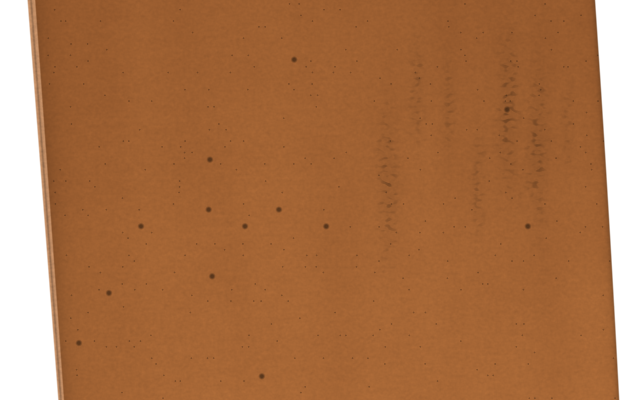
Reproduce this texture procedurally as a WebGL 1 fragment shader.

```glsl
precision highp float;
uniform vec2 u_resolution;

vec2 hash2(vec2 p) {
  vec3 q = fract(vec3(p.xyx) * vec3(0.1031, 0.1030, 0.0973));
  q += dot(q, q.yzx + 33.33);
  return fract((q.xx + q.yz) * q.zy);
}

float corner(vec2 cell, vec2 f, vec2 o) {
  return dot(hash2(cell + o) * 2.0 - 1.0, f - o);
}

float gradientNoise(vec2 p) {
  vec2 cell = floor(p), f = p - cell;
  vec2 s = f * f * f * (f * (f * 6.0 - 15.0) + 10.0);
  return mix(
    mix(corner(cell, f, vec2(0.0)), corner(cell, f, vec2(1.0, 0.0)), s.x),
    mix(corner(cell, f, vec2(0.0, 1.0)), corner(cell, f, vec2(1.0)), s.x), s.y);
}

// Sparse round pits, at most one per cell
float pits(vec2 p, float scale, float share) {
  vec2 cell = floor(p * scale), f = fract(p * scale);
  vec2 r = hash2(cell + 71.0);
  float d = length(f - 0.3 - 0.4 * r.yx);
  return step(r.x, share) * (1.0 - smoothstep(0.06, 0.24, d));
}

// Vertical trails of short dark scuffs, hanging from the upper right
float scuffs(vec2 p) {
  float flecks = smoothstep(0.0, 0.4, gradientNoise(p * vec2(55.0, 95.0) + 17.0));
  float sum = 0.0;
  for (int i = 0; i < 7; i++) {
    float k = float(i);
    vec2 r = hash2(vec2(k * 7.3 + 2.0, 5.0));
    vec2 center = vec2(0.97 + 0.075 * k, 0.95 - 0.45 * r.x);
    center.x += 0.012 * gradientNoise(vec2(p.y * 7.0, k * 3.7));
    vec2 d = (p - center) / vec2(0.013 + 0.012 * r.y, 0.10 + 0.08 * r.y);
    sum += exp(-dot(d, d)) * (0.45 + 0.55 * r.y);
  }
  return sum * (0.2 + 0.8 * flecks);
}

void main() {
  vec2 p = gl_FragCoord.xy / u_resolution.y;
  float px = 1.0 / u_resolution.y;

  // Slanted sheet outline
  float left = 0.146 - 0.077 * p.y;
  float right = 1.548 - 0.0605 * p.y + 0.008 * p.y * (1.0 - p.y);
  float fromLeft = p.x - left, fromRight = right - p.x;
  float u = fromLeft / (right - left);

  // Broad shading, soft vertical bands and cloudy patches
  float light = 0.93 - 0.48 * p.y;
  light -= 0.28 * (1.0 - smoothstep(0.0, 0.22, u));
  light -= 0.20 * smoothstep(0.6, 1.0, u) * smoothstep(0.1, 0.9, p.y);
  light += 0.22 * gradientNoise(vec2(u * 13.0, p.y * 0.9 + 4.0));
  light += 0.16 * gradientNoise(p * vec2(4.0, 6.0) + 9.0);
  light += 0.10 * gradientNoise(p * vec2(12.0, 35.0));
  vec3 sheet = mix(vec3(0.56, 0.33, 0.165), vec3(0.665, 0.41, 0.215), light);

  // Fine leathery grain
  float grain = gradientNoise(p * vec2(105.0, 125.0));
  grain += 0.6 * gradientNoise(p * vec2(48.0, 62.0) + 31.0);
  grain += 0.5 * gradientNoise(p * 210.0 + 53.0);
  sheet *= 1.0 + 0.055 * grain;

  // Marks and worn borders
  sheet *= 1.0 - 0.26 * min(scuffs(p), 1.0);
  sheet *= 1.0 - 0.22 * pits(p, 70.0, 0.05);
  sheet *= 1.0 - 0.45 * pits(p + 0.37, 24.0, 0.012);
  sheet *= 1.0 - 0.14 * exp(-max(fromLeft - 0.014, 0.0) * 45.0);
  sheet *= 1.0 - 0.25 * exp(-max(fromRight, 0.0) * 160.0);

  // Pale cut side with a thin dark seam
  float sideWidth = 0.019 - 0.005 * (1.0 - p.y);
  float side = 1.0 - smoothstep(sideWidth - px, sideWidth + px, fromLeft);
  float seam = exp(-pow((fromLeft - 0.45 * sideWidth) / 0.003, 2.0));
  vec3 cutColor = vec3(0.77, 0.56, 0.40) * (1.0 - 0.22 * seam + 0.08 * grain);
  sheet = mix(sheet, cutColor, side);

  float inside = smoothstep(-px, px, fromLeft) * smoothstep(-px, px, fromRight);
  gl_FragColor = vec4(mix(vec3(1.0), sheet, inside), 1.0);
}
```
